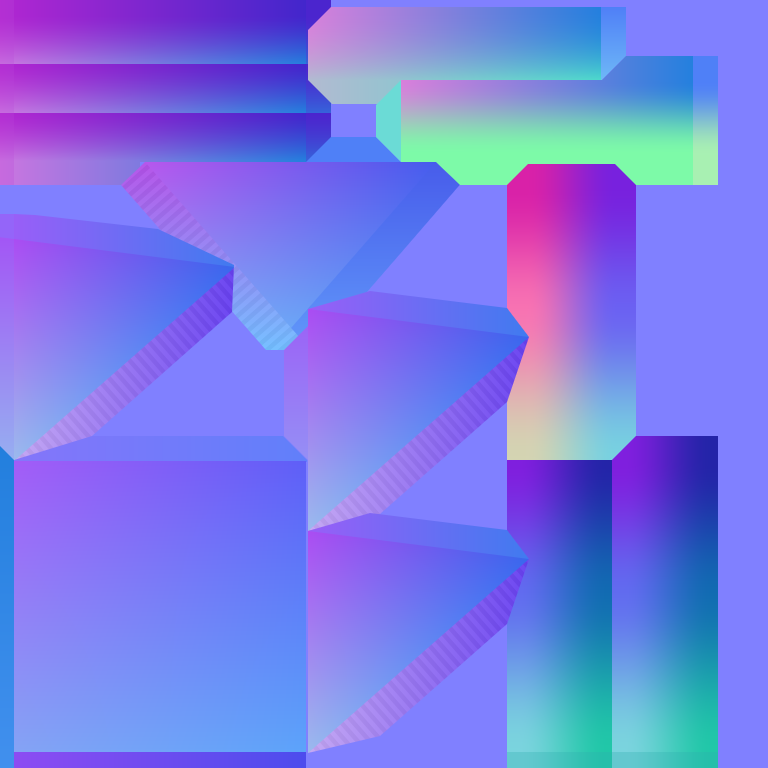
Give the GLSL for this texture map, as a WebGL 2 fragment shader.

```glsl
#version 300 es
precision highp float;
// Draws a normal-map style atlas: bevelled plates and folded triangles on flat violet.
uniform vec2 u_resolution;
out vec4 fragColor;

const float GRID = 768.0;            // layout units across the canvas, y pointing down
const vec3 FLAT = vec3(0.502, 0.502, 1.0);
const vec3 PINK = vec3(0.85, 0.50, 0.86);
const vec3 OCEAN = vec3(0.14, 0.50, 0.87);
const vec3 SKY = vec3(0.31, 0.50, 0.97);
const vec3 MINT = vec3(0.49, 0.98, 0.66);
const vec3 AZURE = vec3(0.43, 0.72, 0.97);
const float STRIPE_PERIOD = 9.0;
const float STRIPE_DEPTH = 0.035;
const vec2 TIP = vec2(221, 28);      // folded triangle, relative to its top left
const vec2 BASE = vec2(0, 222);

float pixelSize;

float cover(float d) { return clamp(0.5 - d / pixelSize, 0.0, 1.0); }

void paint(inout vec3 col, vec3 ink, float d) { col = mix(col, ink, cover(d)); }

// Signed distance to a line, positive on its left when walking clockwise.
float edge(vec2 p, vec2 a, vec2 b) {
  vec2 e = normalize(b - a);
  return dot(p - a, vec2(e.y, -e.x));
}

float polygon(vec2 p, vec2 v[7]) {
  float d = -GRID;
  for (int i = 0; i < 7; i++) d = max(d, edge(p, v[i], v[(i + 1) % 7]));
  return d;
}

// Box with 45 degree corner cuts: top left, top right, bottom right, bottom left.
float plate(vec2 p, vec2 lo, vec2 hi, vec4 cut) {
  vec2 a = p - lo, b = hi - p;
  vec4 c = (cut - vec4(a.x + a.y, b.x + a.y, b.x + b.y, a.x + b.y)) * 0.7071;
  float box = max(max(-a.x, -a.y), max(-b.x, -b.y));
  return max(box, max(max(c.x, c.y), max(c.z, c.w)));
}

vec3 corners(vec2 t, vec3 tl, vec3 tr, vec3 bl, vec3 br) {
  t = clamp(t, 0.0, 1.0);
  return mix(mix(tl, tr, t.x), mix(bl, br, t.x), t.y);
}

vec3 ramp(float t, vec3 a, vec3 b, vec3 c) {
  return mix(mix(a, b, smoothstep(0.0, 0.48, t)), c, smoothstep(0.42, 1.0, t));
}

float stripes(float s) {
  return STRIPE_DEPTH * smoothstep(-0.4, 0.4, sin(s * 6.2832 / STRIPE_PERIOD));
}

// Three bands repeating downwards, each from purple to a lit lower edge.
vec3 bandInk(vec2 p) {
  float t = fract(clamp((p.y - 16.0) / 48.3, 0.0, 2.999));
  vec3 ink = corners(vec2(p.x / 306.0, pow(t, 1.4)), vec3(0.70, 0.15, 0.82),
    vec3(0.26, 0.15, 0.80), vec3(0.80, 0.46, 0.88), OCEAN);
  ink = mix(ink, vec3(0.38, 0.13, 0.82), 0.3 * step(306.0, p.x));
  return mix(ink, vec3(0.72, 0.28, 0.85), 0.25 * step(p.x, 14.0));
}

// Triangle with a plain upper flap and a striped flap along the long side.
vec3 foldInk(vec2 q) {
  vec3 ink = corners(q / BASE.y, vec3(0.67, 0.30, 0.95), vec3(0.24, 0.36, 0.92),
    vec3(0.61, 0.73, 0.93), vec3(0.10, 0.70, 1.0));
  float t = clamp(q.x / TIP.x, 0.0, 1.0);
  ink = mix(ink, mix(vec3(0.60, 0.37, 0.97), vec3(0.25, 0.48, 0.94), t),
    1.0 - cover(edge(q, vec2(0), TIP)));
  vec3 flap = mix(vec3(0.74, 0.63, 0.92), vec3(0.39, 0.24, 0.91), t);
  flap += stripes(dot(q, normalize(TIP - BASE)));
  return mix(ink, flap, 1.0 - cover(edge(q, TIP, BASE)));
}

vec3 wedgeInk(vec2 p) {
  vec2 t = clamp((p - vec2(145, 162)) / vec2(291, 188), 0.0, 1.0);
  vec3 ink = corners(t, vec3(0.72, 0.34, 0.93), vec3(0.27, 0.36, 0.93),
    vec3(0.50, 0.74, 0.97), vec3(0.33, 0.64, 0.97));
  float right = edge(p, vec2(436, 162), vec2(305, 312));
  ink = mix(ink, mix(vec3(0.28, 0.36, 0.92), vec3(0.38, 0.60, 0.98), t.y), 1.0 - cover(right));
  vec3 flap = mix(vec3(0.68, 0.30, 0.88), AZURE, t.y) + stripes(p.x * 0.66 + p.y * 0.75);
  return mix(ink, flap, 1.0 - cover(edge(p, vec2(300, 338), vec2(145, 162))));
}

void main() {
  pixelSize = GRID / u_resolution.y;
  vec2 p = gl_FragCoord.xy / u_resolution * GRID;
  p.y = GRID - p.y;
  vec3 col = FLAT;

  // Banded block and the bridge below it
  paint(col, bandInk(p), min(plate(p, vec2(-9), vec2(331, 162), vec4(0)),
    plate(p, vec2(-9, 160), vec2(140, 185), vec4(0))));
  paint(col, SKY, plate(p, vec2(306, 137), vec2(401, 164), vec4(25, 25, 0, 0)));

  // Two horizontal bars
  vec2 t = (p - vec2(308, 7)) / vec2(293, 73);
  vec3 ink = corners(vec2(t.x, t.y * t.y), PINK, OCEAN, vec3(0.70, 0.73, 0.82), vec3(0.30, 0.85, 0.80));
  ink = mix(ink, mix(SKY, AZURE, clamp(t.y, 0.0, 1.0)), step(601.0, p.x));
  paint(col, ink, plate(p, vec2(308, 7), vec2(626, 104), vec4(23, 0, 48, 24)));
  t = (p - vec2(401, 80)) / vec2(292, 75);
  float lit = smoothstep(0.0, 1.0, t.y);
  ink = corners(vec2(t.x, lit), PINK, OCEAN, MINT, MINT);
  ink = mix(ink, vec3(0.42, 0.86, 0.84), step(p.x, 401.0));
  ink = mix(ink, mix(SKY, vec3(0.66, 0.94, 0.70), lit), step(693.0, p.x));
  paint(col, ink, min(plate(p, vec2(376, 80), vec2(718, 185), vec4(25, 0, 0, 48)),
    plate(p, vec2(601, 56), vec2(718, 185), vec4(25, 0, 0, 0))));

  // Upright bars: one warm, two dark
  t = (p - vec2(507, 185)) / vec2(129, 275);
  ink = mix(ramp(t.y, vec3(0.85, 0.13, 0.66), vec3(0.97, 0.45, 0.70), vec3(0.83, 0.83, 0.70)),
    ramp(t.y, vec3(0.47, 0.13, 0.87), vec3(0.42, 0.38, 0.95), vec3(0.47, 0.82, 0.88)),
    smoothstep(0.15, 0.85, t.x));
  paint(col, ink, plate(p, vec2(507, 164), vec2(636, 460), vec4(21, 21, 24, 0)));
  t = vec2(fract((p.x - 507.0) / 105.5), (p.y - 460.0) / 292.0);
  ink = mix(ramp(t.y, vec3(0.50, 0.12, 0.87), vec3(0.38, 0.42, 0.94), vec3(0.48, 0.83, 0.87)),
    ramp(t.y, vec3(0.14, 0.14, 0.66), vec3(0.07, 0.42, 0.70), vec3(0.13, 0.78, 0.66)),
    smoothstep(0.1, 0.95, t.x));
  ink = mix(ink, vec3(0.18, 0.68, 0.68), 0.3 * step(752.0, p.y));
  paint(col, ink, min(plate(p, vec2(507, 460), vec2(613, 780), vec4(0)),
    plate(p, vec2(612, 436), vec2(718, 780), vec4(24, 0, 0, 0))));

  // Large square with its rims
  t = (p - vec2(14, 460)) / 292.0;
  float across = clamp(t.x, 0.0, 1.0);
  paint(col, mix(OCEAN, vec3(0.25, 0.56, 0.93), t.y), plate(p, vec2(-9, 446), vec2(14, 780), vec4(0)));
  paint(col, mix(vec3(0.52, 0.46, 0.98), vec3(0.38, 0.50, 0.98), across),
    plate(p, vec2(14, 436), vec2(307, 462), vec4(0, 24, 0, 0)));
  ink = corners(t, vec3(0.64, 0.36, 0.97), vec3(0.37, 0.37, 0.97), vec3(0.52, 0.64, 0.96), vec3(0.36, 0.64, 0.98));
  ink = mix(ink, mix(vec3(0.55, 0.30, 0.95), vec3(0.30, 0.30, 0.93), across), step(752.0, p.y));
  paint(col, ink, plate(p, vec2(14, 461), vec2(306, 780), vec4(0)));

  // Wedge, then the folded triangles with their side rims
  paint(col, wedgeInk(p), polygon(p, vec2[7](vec2(145, 162), vec2(436, 162), vec2(460, 185),
    vec2(400, 254), vec2(317, 350), vec2(266, 350), vec2(121, 185))));
  vec2 q = p - vec2(14, 239);
  paint(col, mix(foldInk(q), FLAT, 0.2), plate(q, vec2(-24, -25), vec2(1, 221), vec4(0, 0, 0, 24)));
  paint(col, foldInk(q), polygon(q, vec2[7](vec2(0, -25), vec2(21, -24), vec2(144, -10),
    vec2(220, 26), vec2(218, 73), vec2(78, 197), vec2(0, 221))));
  q = p - vec2(308, 309);
  paint(col, mix(foldInk(q), FLAT, 0.35), plate(q, vec2(-24, 0), vec2(1, 151), vec4(41, 0, 0, 24)));
  for (int i = 0; i < 2; i++) {
    paint(col, foldInk(q), polygon(q, vec2[7](vec2(0), vec2(62, -18), vec2(199, -1), TIP,
      vec2(199, 93), vec2(72, 205), BASE)));
    q -= BASE;
  }
  fragColor = vec4(col, 1.0);
}
```
